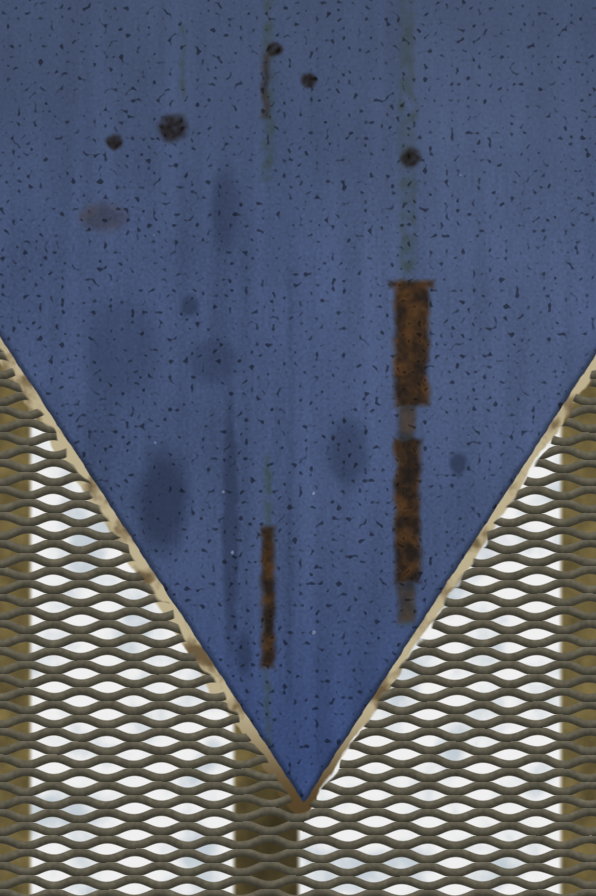
This texture is drawn by a Shadertoy shader. Its source:

```glsl
// Weathered blue painted sheet with rust streaks, cut to a V above expanded metal mesh.
#define TIP vec2(0.340, 0.104)
#define SLOPE 1.53
#define CELL 0.060
#define ROW 0.0150
#define WAVE 0.0040
#define STRAND 0.0051
#define BLUE vec3(0.268, 0.325, 0.460)
#define CREAM vec3(0.74, 0.69, 0.56)
#define OCHRE vec3(0.42, 0.37, 0.23)
#define STEEL vec3(0.345, 0.33, 0.28)
#define RUST vec3(0.30, 0.20, 0.11)

vec2 hashGradient(vec2 cell) {
    vec3 h = fract(vec3(cell.xyx) * vec3(0.1031, 0.1030, 0.0973));
    h += dot(h, h.yzx + 33.33);
    return 2.0 * fract((h.xx + h.yz) * h.zy) - 1.0;
}

float noise(vec2 p) {
    vec2 i = floor(p), f = fract(p), u = f * f * (3.0 - 2.0 * f), e = vec2(0, 1);
    float low = mix(dot(hashGradient(i), f), dot(hashGradient(i + e.yx), f - e.yx), u.x);
    float high = mix(dot(hashGradient(i + e), f - e), dot(hashGradient(i + 1.0), f - 1.0), u.x);
    return mix(low, high, u.y);
}

float fbm(vec2 p) {
    float sum = 0.0, gain = 0.6;
    for (int i = 0; i < 4; i++) {
        sum += gain * noise(p);
        p = p * 2.03 + 17.1;
        gain *= 0.5;
    }
    return sum;
}

// Soft ellipse: centre in xy, radii in zw
float blob(vec2 p, vec4 e) {
    return 1.0 - smoothstep(0.45, 1.15, length((p - e.xy) / e.zw));
}

// Soft upright bar: centre in xy, half size in zw
float bar(vec2 p, vec4 b) {
    vec2 d = abs(p - b.xy) - b.zw;
    return 1.0 - smoothstep(-0.005, 0.005, max(d.x, d.y));
}

vec3 paintedSheet(vec2 p) {
    float grain = noise(p * 165.0);
    float streak = fbm(vec2(p.x * 42.0, p.y * 3.0));
    vec3 col = BLUE * (1.0 + 0.17 * fbm(p * 7.0) + 0.2 * streak + 0.13 * noise(p * 260.0));
    col += 0.03 * blob(p, vec4(0.54, 0.74, 0.2, 0.32));
    col *= mix(vec3(0.84, 0.9, 1.0), vec3(1), smoothstep(0.12, 0.42, p.y));
    col = mix(col, vec3(0.27, 0.31, 0.39), 0.4 * smoothstep(0.65, 1.0, p.y));

    // Damp stains, strongest first
    vec2 w = p + 0.008 * vec2(fbm(p * 45.0), fbm(p * 45.0 + 9.0));
    vec4 stains[9] = vec4[9](
        vec4(0.182, 0.44, 0.034, 0.07), vec4(0.512, 0.482, 0.011, 0.016),
        vec4(0.258, 0.41, 0.011, 0.165), vec4(0.212, 0.659, 0.012, 0.013),
        vec4(0.272, 0.27, 0.01, 0.028), vec4(0.39, 0.495, 0.028, 0.045),
        vec4(0.252, 0.766, 0.02, 0.055), vec4(0.24, 0.595, 0.035, 0.03),
        vec4(0.137, 0.61, 0.05, 0.07));
    float damp = 0.25 * bar(w, vec4(0.325, 0.46, 0.002, 0.24));
    for (int i = 0; i < 9; i++) damp += (0.75 - 0.055 * float(i)) * blob(w, stains[i]);
    col = mix(col, vec3(0.13, 0.16, 0.24), min(damp, 0.8) * 0.75);

    // Greenish runs
    float run = bar(w, vec4(0.299, 0.33, 0.003, 0.16)) + 0.7 * bar(w, vec4(0.205, 0.92, 0.002, 0.05));
    run += 0.6 * bar(w, vec4(0.3, 0.93, 0.006, 0.13)) + 0.6 * bar(w, vec4(0.456, 0.66, 0.009, 0.36));
    col = mix(col, vec3(0.22, 0.27, 0.24), clamp(run * (0.55 + 1.2 * noise(p * 80.0)), 0.0, 0.8));

    // Ragged rust bars
    vec4 bars[4] = vec4[4](
        vec4(0.461, 0.616, 0.019, 0.07), vec4(0.461, 0.682, 0.025, 0.004),
        vec4(0.456, 0.43, 0.014, 0.08), vec4(0.3, 0.333, 0.007, 0.078));
    float rust = 0.6 * bar(w, vec4(0.455, 0.44, 0.01, 0.135));
    rust = max(rust, 0.65 * bar(w, vec4(0.297, 0.905, 0.003, 0.035)));
    rust = max(rust, 0.35 * blob(w, vec4(0.115, 0.757, 0.03, 0.02)));
    for (int i = 0; i < 4; i++) rust = max(rust, bar(w, bars[i]));
    vec3 rustCol = mix(RUST, vec3(0.14, 0.11, 0.09), smoothstep(-0.22, 0.25, fbm(p * 38.0)));
    col = mix(col, rustCol * (1.0 + 0.35 * grain), rust * 0.92);

    // Corroded spots, fine pits and pale flecks
    vec3 spots[5] = vec3[5](vec3(0.193, 0.857, 0.018), vec3(0.128, 0.841, 0.01),
        vec3(0.345, 0.911, 0.01), vec3(0.306, 0.944, 0.01), vec3(0.46, 0.824, 0.013));
    float spot = 0.0;
    for (int i = 0; i < 5; i++) spot += blob(w, spots[i].xyzz);
    col = mix(col, vec3(0.13, 0.11, 0.1), clamp(spot * (0.85 + 0.6 * grain), 0.0, 0.85));
    col *= 1.0 - 0.42 * smoothstep(0.16, 0.5, grain);
    return col + 0.25 * smoothstep(0.56, 0.7, noise(p * 90.0 + 31.0));
}

// Signed height above the nearest wavy strand
float strandOffset(vec2 p) {
    float base = floor(p.y / ROW), nearest = 1.0;
    for (int k = -1; k <= 2; k++) {
        float row = base + float(k), side = 1.0 - 2.0 * mod(row, 2.0);
        float dy = p.y - row * ROW - side * WAVE * cos(6.2832 * p.x / CELL);
        if (abs(dy) < abs(nearest)) nearest = dy;
    }
    return nearest;
}

vec3 meshPanel(vec2 p, float edge, float px) {
    // Bright gaps framed by ochre posts
    vec2 fromGap = abs(p.x - vec2(0.148, 0.481)) - vec2(0.114, 0.147);
    float gap = 1.0 - smoothstep(-0.004, 0.004, min(fromGap.x, fromGap.y));
    vec3 sky = mix(vec3(0.94), vec3(0.76, 0.8, 0.83), smoothstep(-0.05, 0.35, fbm(p * 16.0)));
    vec3 post = OCHRE * (1.0 + 0.6 * fbm(p * 28.0)) * (1.0 - 0.4 * blob(p, vec4(0.32, 0.03, 0.08, 0.14)));
    vec3 col = mix(post, sky, gap);

    // Cream lip along the cut, worn brown in places
    float lip = 0.015 + 0.012 * fbm(p * 20.0) - 0.007 * step(TIP.x, p.x);
    float worn = 0.8 * smoothstep(-0.05, 0.25, fbm(p * 24.0 + 5.0));
    worn = max(worn, 1.0 - smoothstep(0.1, 0.22, p.y));
    col = mix(col, mix(CREAM, vec3(0.34, 0.27, 0.17), worn), smoothstep(-lip - 0.004, -lip, edge));

    // Strands, lit above and dark beneath
    float dy = strandOffset(p + vec2(0.004, 0.0022) * noise(p * 15.0));
    float cover = 1.0 - smoothstep(-px, px, abs(dy) - STRAND);
    cover *= 1.0 - smoothstep(-0.002, 0.002, edge + 0.01 + 0.012 * noise(p * 55.0));
    vec3 steel = STEEL * mix(0.66, 1.17, smoothstep(-STRAND, STRAND * 0.7, dy));
    return mix(col, steel * (1.0 + 0.25 * fbm(p * 60.0) + 0.14 * noise(p * 210.0)), cover);
}

void mainImage(out vec4 fragColor, in vec2 fragCoord) {
    vec2 p = fragCoord / iResolution.xy * vec2(0.667, 1.0);
    float px = 1.0 / iResolution.y;
    float edge = (p.y - TIP.y - SLOPE * abs(p.x - TIP.x)) / length(vec2(1.0, SLOPE));
    edge += 0.0025 * fbm(p * 65.0);
    vec3 sheet = paintedSheet(p) * mix(0.65, 1.0, smoothstep(0.0, 0.008, edge));
    fragColor = vec4(mix(meshPanel(p, edge, px), sheet, smoothstep(-px, px, edge)), 1.0);
}
```
